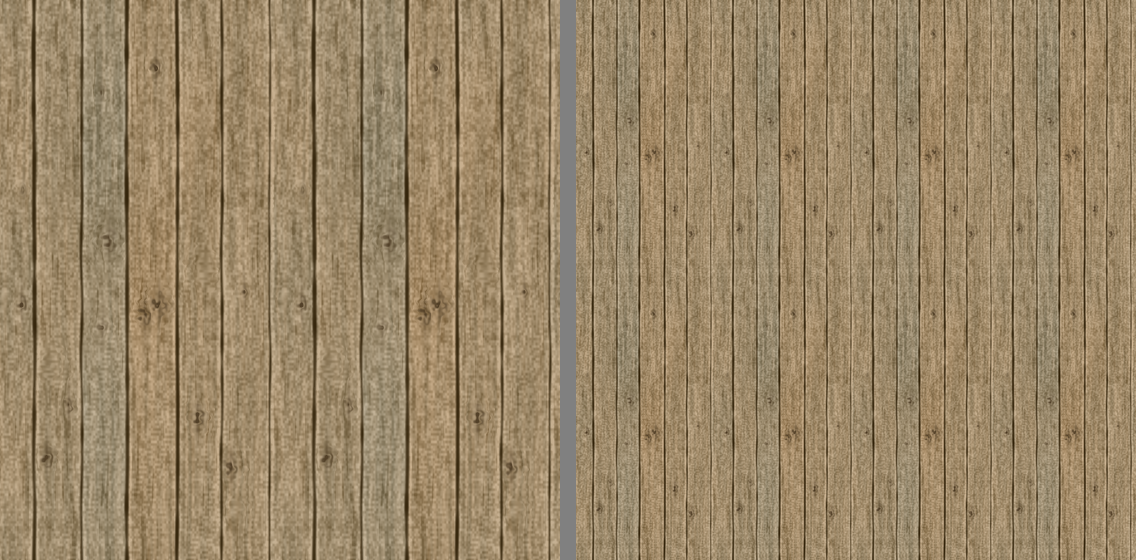
Left: one tile. Right: repeated 2 by 2.
Give the GLSL for this texture, as a Shadertoy shader.

```glsl
const float PLANKS = 12.0;       // planks across the canvas
const float GROUP = 6.0;         // planks before the pattern recurs
const float FIRST_SEAM = 0.75;   // in plank widths
const float WOBBLE = 0.03;       // sideways wander of the seams
const float BEVEL = 0.1;         // width of the pale plank edges
const float SEAM_SOFTNESS = 0.02;
const int KNOTS = 3;             // possible knots per plank
const vec3 WOOD_DARK = vec3(0.52, 0.44, 0.31);
const vec3 WOOD_LIGHT = vec3(0.73, 0.65, 0.53);
const vec3 KNOT_COLOR = vec3(0.29, 0.22, 0.13);
const vec3 GAP_COLOR = vec3(0.2, 0.14, 0.04);
const vec3 WARM_SHIFT = vec3(0.018, -0.002, -0.016);
const float WARMTH[6] = float[6](-0.2, -1.1, 0.9, 0.4, 0.6, 0.1);
const float SEAM_SHIFT[6] = float[6](-0.016, 0.0, -0.03, 0.05, 0.0, 0.03);
const float SEAM_WIDTH[6] = float[6](0.038, 0.026, 0.038, 0.034, 0.028, 0.018);

float hash(vec2 p) {
    return fract(sin(dot(p, vec2(127.1, 311.7))) * 43758.5453);
}

// Value noise that wraps vertically after a whole number of cells
float noise(vec2 p, float period, float seed) {
    vec2 cell = floor(p);
    vec2 f = fract(p);
    f = f * f * (3.0 - 2.0 * f);
    float x = cell.x + seed * 57.0;
    float y0 = mod(cell.y, period);
    float y1 = mod(cell.y + 1.0, period);
    return mix(mix(hash(vec2(x, y0)), hash(vec2(x + 1.0, y0)), f.x),
               mix(hash(vec2(x, y1)), hash(vec2(x + 1.0, y1)), f.x), f.y);
}

// Noise stretched over one plank: cells across and cells up the canvas
float grain(vec2 p, vec2 cells, float seed) {
    return noise(p * cells, cells.y, seed);
}

float seamX(float index, float y) {
    float k = mod(index, GROUP);
    float wander = grain(vec2(0.0, y), vec2(1.0, 11.0), k + 40.0) - 0.5;
    return index + SEAM_SHIFT[int(k)] + WOBBLE * wander;
}

// Darkness of a seam at a given distance, fading a little along its length
float seamMask(float index, float dist, float y, float aa) {
    float k = mod(index, GROUP);
    float wear = grain(vec2(0.0, y), vec2(1.0, 31.0), k + 50.0);
    float width = SEAM_WIDTH[int(k)] * mix(0.75, 1.25, wear);
    float soft = aa + SEAM_SOFTNESS;
    return (1.0 - smoothstep(width - soft, width + soft, dist)) * mix(0.75, 1.0, wear);
}

// Returns knot darkness; bends the grain coordinate around each knot
float knots(inout vec2 p, float plank) {
    float dark = 0.0;
    vec2 start = p;
    for (int i = 0; i < KNOTS; i++) {
        vec2 key = vec2(plank + 3.0, float(i) * 7.0 + 11.0);
        vec2 center = vec2(mix(0.2, 0.8, hash(key)), hash(key + 31.0));
        float size = mix(0.08, 0.2, hash(key + 67.0));
        float strength = smoothstep(0.1, 0.8, hash(key + 93.0));
        vec2 delta = start - center;
        delta.y = (fract(delta.y + 0.5) - 0.5) * PLANKS;
        float rough = grain(start, vec2(14.0, 130.0), plank + 20.0);
        float d = length(delta * vec2(1.0, 0.75)) / size + 1.1 * (rough - 0.5);
        float rings = 0.55 + 0.45 * cos(5.0 * d + 3.0 * delta.x / size);
        float tail = exp(-pow(delta.x / 0.03, 2.0) - pow(delta.y / 0.5, 2.0));
        dark += strength * (exp(-d * d) * rings + 0.35 * tail);
        p.x -= 0.6 * delta.x * exp(-0.3 * d * d);
    }
    return min(dark, 1.0);
}

void mainImage(out vec4 fragColor, in vec2 fragCoord) {
    vec2 uv = fragCoord / iResolution.xy;
    float x = uv.x * PLANKS - FIRST_SEAM;
    float aa = 0.5 * PLANKS / iResolution.x;

    // Find the plank and the distances to its two seams
    float nearest = floor(x + 0.5);
    float index = x > seamX(nearest, uv.y) ? nearest : nearest - 1.0;
    float plank = mod(index, GROUP);
    float left = x - seamX(index, uv.y);
    float right = seamX(index + 1.0, uv.y) - x;

    // Wood grain: long streaks, fine fibres and speckle
    vec2 p = vec2(left, uv.y);
    float knot = knots(p, plank);
    float broad = grain(p, vec2(4.0, 6.0), plank);
    float streak = grain(p, vec2(15.0, 7.0), plank + 7.0);
    float fibre = grain(p, vec2(21.0, 61.0), plank + 14.0);
    float speckle = grain(p, vec2(23.0, 223.0), plank + 21.0);
    float crack = smoothstep(0.68, 0.92, grain(p, vec2(18.0, 17.0), plank + 28.0));
    float tone = 0.51 + 0.2 * (broad - 0.5) + 0.5 * (streak - 0.5)
               + 0.5 * (fibre - 0.5) + 0.75 * (speckle - 0.5) - 0.4 * crack;

    // Pale worn edges
    float worn = grain(vec2(0.0, uv.y), vec2(1.0, 7.0), plank + 34.0);
    tone += mix(0.3, 0.6, worn) * (1.0 - smoothstep(0.05, 0.05 + BEVEL, left));
    tone += mix(0.5, 0.2, worn) * (1.0 - smoothstep(0.05, 0.05 + BEVEL, right));

    // Colour: planks lean warm or grey, with weathered patches
    float weather = grain(vec2(0.0, uv.y), vec2(1.0, 4.0), plank + 60.0) - 0.5;
    vec3 color = mix(WOOD_DARK, WOOD_LIGHT, clamp(tone, -0.3, 1.2));
    color += WARM_SHIFT * (WARMTH[int(plank)] + weather + streak - 0.5);
    color = mix(color, KNOT_COLOR, 0.9 * knot);

    // Dark gaps between planks
    float gap = max(seamMask(index, left, uv.y, aa),
                    seamMask(index + 1.0, right, uv.y, aa));
    color = mix(color, GAP_COLOR, gap);
    fragColor = vec4(color, 1.0);
}
```
